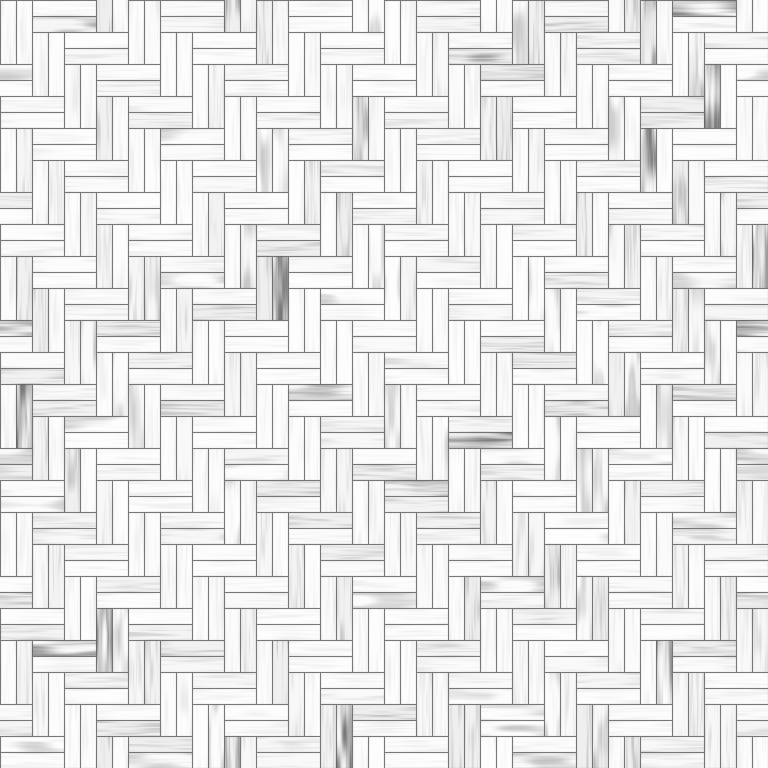
A three.js fragment shader for this texture:

```glsl
// Pale wooden parquet: paired planks in a stepped herringbone, with grain and a few dark planks.

varying vec2 vUv;

const float CELLS = 24.0;            // cells across and down; a pair of planks covers 2 x 1 cells
const float JOINT_WIDTH = 0.031;     // in cells
const vec2 JOINT_SHIFT = vec2(0.0155, -0.0155);
const float JOINT_SOFTNESS = 1.15;   // width of the edge smoothing, in screen samples
const vec3 WOOD_COLOR = vec3(0.992);
const vec3 JOINT_COLOR = vec3(0.39);
const vec2 FINE_GRAIN = vec2(1.1, 24.0);   // frequency along and across a plank
const vec2 MEDIUM_GRAIN = vec2(0.9, 11.0);
const vec2 BROAD_GRAIN = vec2(0.9, 4.0);
const float GRAIN_MIN = 0.05;
const float GRAIN_MAX = 0.19;
const float PLANK_TONE = 0.06;       // darkest even tone of a plank
const float SMUDGE_SHARE = 0.14;     // share of planks with a soft smudge
const float SMUDGE_STRENGTH = 0.16;
const float DARK_SHARE = 0.022;      // share of planks with a dark stain
const float DARK_STRENGTH = 0.42;
const float GRAIN_WAVE = 0.025;

// Hash without sine
float hash(vec2 p) {
  vec3 q = fract(vec3(p.xyx) * 0.1031);
  q += dot(q, q.yzx + 33.33);
  return fract((q.x + q.y) * q.z);
}

float valueNoise(vec2 p) {
  vec2 i = floor(p);
  vec2 f = fract(p);
  f = f * f * (3.0 - 2.0 * f);
  float low = mix(hash(i), hash(i + vec2(1.0, 0.0)), f.x);
  float high = mix(hash(i + vec2(0.0, 1.0)), hash(i + vec2(1.0, 1.0)), f.x);
  return mix(low, high, f.y);
}

// Share of a smoothing window of the given size that a joint at this distance fills
float jointCoverage(float dist, float size) {
  float inner = max(dist - 0.5 * size, -0.5 * JOINT_WIDTH);
  float outer = min(dist + 0.5 * size, 0.5 * JOINT_WIDTH);
  return clamp((outer - inner) / size, 0.0, 1.0);
}

// Darkening by grain, smudges and stains; p runs along and across the plank
float woodShade(vec2 p, vec2 plankId) {
  vec2 seed = floor(200.0 * vec2(hash(plankId + 3.7), hash(plankId + 61.3)));
  p.y += GRAIN_WAVE * valueNoise(vec2(p.x * 1.7, 0.5) + seed);

  float fine = valueNoise(p * FINE_GRAIN + seed);
  float medium = valueNoise(p * MEDIUM_GRAIN + seed + 23.0);
  float broad = valueNoise(p * BROAD_GRAIN + seed + 47.0);
  float streaks = smoothstep(0.38, 0.9, 0.45 * fine + 0.3 * medium + 0.25 * broad);

  float tone = pow(hash(plankId + 17.9), 4.0);
  float shade = mix(GRAIN_MIN, GRAIN_MAX, tone) * streaks + PLANK_TONE * tone;

  float smudged = step(1.0 - SMUDGE_SHARE, hash(plankId + 133.1));
  shade += SMUDGE_STRENGTH * smudged * smoothstep(0.4, 0.9, broad) * mix(0.6, 1.0, medium);

  float stained = step(1.0 - DARK_SHARE, hash(plankId + 91.1));
  float stain = smoothstep(0.15, 0.85, 0.6 * broad + 0.25 * medium + 0.15 * fine);
  return shade + DARK_STRENGTH * stained * stain;
}

void main() {
  vec2 grid = vUv * CELLS - JOINT_SHIFT;
  vec2 cell = floor(grid);
  vec2 local = fract(grid);

  // Along each diagonal: phases 0, 1 are a horizontal pair, 2, 3 a vertical one
  float phase = floor(mod(cell.x + cell.y + 0.5, 4.0));
  bool vertical = phase > 1.5;
  float part = mod(phase, 2.0);
  vec2 blockCell = mod(cell - (vertical ? vec2(0.0, part) : vec2(part, 0.0)) + 0.5, CELLS);
  vec2 along = vertical ? local.yx : local;
  along.x += part;

  // Split the pair into two planks; wrapped ids make the grain tile
  float side = floor(along.y * 2.0);
  vec2 plankId = floor(blockCell) * vec2(2.0, 1.0) + vec2(side, 0.0);
  vec2 plank = vec2(along.x, along.y - 0.5 * side);

  // Distance to the nearest plank edge
  vec2 edge = min(plank, vec2(2.0, 0.5) - plank);
  float joint = jointCoverage(min(edge.x, edge.y), JOINT_SOFTNESS * CELLS * fwidth(vUv.x));

  vec3 color = WOOD_COLOR - woodShade(plank, plankId);
  gl_FragColor = vec4(mix(color, JOINT_COLOR, joint), 1.0);
}
```
